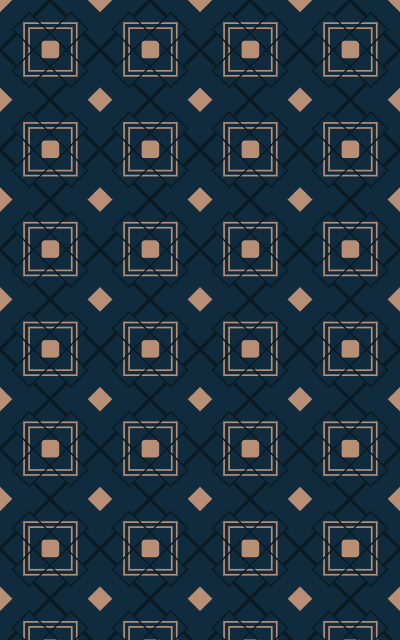
A Shadertoy shader for this pattern:

```glsl
// Geometric tile: nested copper squares and diamonds on deep teal, laced
// with dark diagonal crosses and thin tilted rectangles. Each cell is folded
// into one quadrant and drawn there with signed distances.

#define COLUMNS 4.0                     // repeats across the canvas
#define CELL 120.0                      // design units per cell
#define ROW_PITCH 119.75                // row height, in design units
#define COPPER_LINE 2.0                 // width of the square outlines
#define THIN_LINE 1.8                   // width of the tilted rectangles
#define THICK_LINE 4.0                  // width of the crosses
#define SQUARE_NUDGE vec2(0.5, 0.5)     // squares sit slightly off centre
#define TEAL vec3(0.06, 0.17, 0.24)
#define DARK vec3(0.04, 0.10, 0.14)
#define COPPER vec3(0.72, 0.56, 0.46)

const float DIAGONAL = 0.70710678;

// Distance to an axis-aligned box with mitred corners.
float boxDistance(vec2 p, vec2 halfSize) {
    vec2 d = abs(p) - halfSize;
    return max(d.x, d.y);
}

float outline(float d, float width) {
    return abs(d) - 0.5 * width;
}

float coverage(float d, float pixel) {
    return clamp(0.5 - d / pixel, 0.0, 1.0);
}

// Centre block with two concentric frames.
float nestedSquares(vec2 p) {
    float block = boxDistance(p, vec2(10.5));
    float inner = outline(boxDistance(p, vec2(25.6)), COPPER_LINE);
    float outer = outline(boxDistance(p, vec2(31.6)), COPPER_LINE);
    return min(block, min(inner, outer));
}

// Diamond on each corner of the cell.
float cornerDiamond(vec2 q) {
    vec2 d = 0.5 * CELL - q;
    return (d.x + d.y - 14.8) * DIAGONAL;
}

// Rectangle turned by 45 degrees over each corner of the squares.
float tiltedRectangle(vec2 q) {
    vec2 turned = vec2(q.x + q.y - 45.0, q.x - q.y) * DIAGONAL;
    return outline(boxDistance(turned, vec2(25.0, 20.0) * DIAGONAL), THIN_LINE);
}

// Arms of the crosses at the edge midpoints, ending on the rectangles.
float crossArm(vec2 q) {
    float across = abs(q.x + q.y - 0.5 * CELL) * DIAGONAL - 0.5 * THICK_LINE;
    float end = (20.0 - abs(q.x - q.y)) * DIAGONAL;
    return max(across, end);
}

void mainImage(out vec4 fragColor, in vec2 fragCoord) {
    // Design units, with rows counted from the top edge.
    float pixel = COLUMNS * CELL / iResolution.x;
    vec2 p = vec2(fragCoord.x, fragCoord.y - iResolution.y) * pixel;
    vec2 pitch = vec2(CELL, ROW_PITCH);
    vec2 local = (fract(p / pitch) - 0.5) * pitch;
    vec2 quadrant = abs(local) * CELL / pitch;

    // Copper below, dark lattice above.
    float copper = min(nestedSquares(local - SQUARE_NUDGE), cornerDiamond(quadrant));
    float lattice = min(tiltedRectangle(quadrant), crossArm(quadrant));

    vec3 color = mix(TEAL, COPPER, coverage(copper, pixel));
    color = mix(color, DARK, coverage(lattice, pixel));
    fragColor = vec4(color, 1.0);
}
```
